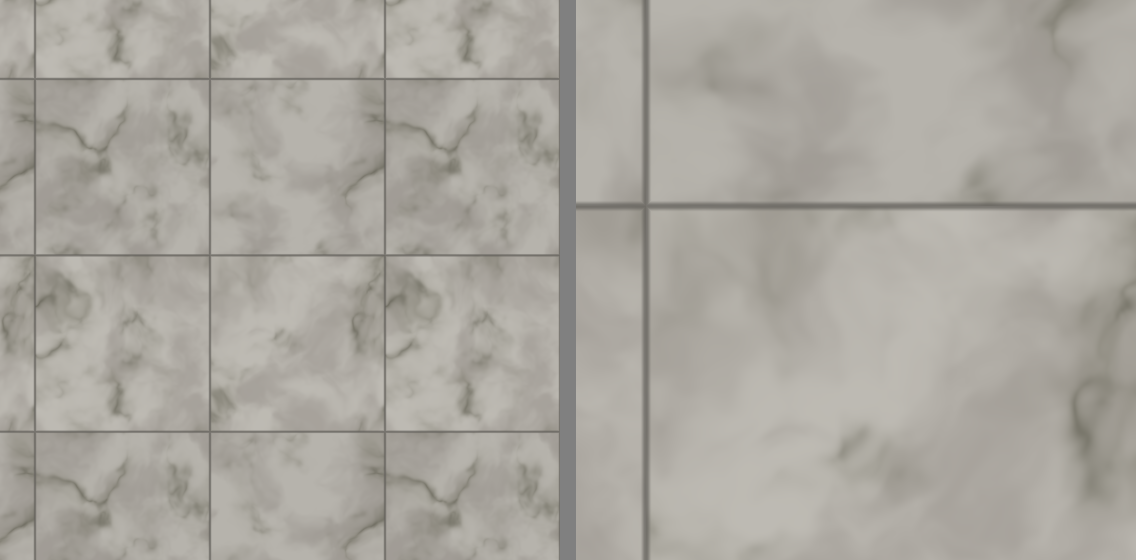
Left: the whole. Right: its middle third, enlarged.
Reproduce this texture procedurally as a Shadertoy shader.

```glsl
const vec2 TILE_SIZE = vec2(0.3125, 0.315);
const vec2 GRID_ORIGIN = vec2(0.0625, 0.229);
const float REPEAT_TILES = 2.0;      // tiles before the veining repeats
const float JOINT_CORE = 0.0003;
const float JOINT_EDGE = 0.0036;
const float JOINT_STRENGTH = 0.75;
const float CLOUD_SCALE = 4.6;
const float VEIN_SCALE = 3.4;
const float VEIN_WIDTH = 0.055;
const float VEIN_STRENGTH = 0.62;
const float WARP = 0.30;
const float ROW_SHADE = 0.035;       // brightness step between tile rows
const vec3 STONE_LIGHT = vec3(0.728, 0.716, 0.688);
const vec3 STONE_GREY = vec3(0.642, 0.624, 0.598);
const vec3 STAIN = vec3(0.550, 0.538, 0.485);
const vec3 VEIN = vec3(0.340, 0.335, 0.285);
const vec3 JOINT = vec3(0.390, 0.380, 0.360);

float hash(vec2 p) {
    return fract(sin(dot(p, vec2(127.1, 311.7))) * 43758.5453);
}

float noise(vec2 p) {
    vec2 i = floor(p);
    vec2 f = fract(p);
    f = f * f * (3.0 - 2.0 * f);
    return mix(mix(hash(i), hash(i + vec2(1.0, 0.0)), f.x),
               mix(hash(i + vec2(0.0, 1.0)), hash(i + 1.0), f.x), f.y);
}

float fbm(vec2 p) {
    float sum = 0.0;
    float amplitude = 0.5;
    for (int octave = 0; octave < 4; octave++) {
        sum += amplitude * noise(p);
        p = mat2(1.6, 1.2, -1.2, 1.6) * p + 3.7;
        amplitude *= 0.5;
    }
    return sum / 0.9375;
}

vec3 marble(vec2 local, vec2 tile) {
    vec2 p = local + tile * vec2(17.3, 29.1) + 5.0;
    vec2 warp = vec2(fbm(p * 3.0 + 11.0), fbm(p * 3.0 + 47.0)) - 0.5;
    vec2 q = p + WARP * warp;

    // Soft clouds, lighter on even rows
    float cloud = smoothstep(0.24, 0.66, fbm(q * CLOUD_SCALE + 23.0));
    vec3 color = mix(STONE_GREY, STONE_LIGHT, cloud);
    color *= 1.0 + ROW_SHADE * (0.5 - tile.y);

    // Patches that hold veins; odd columns gather them at the sides
    float sideBias = tile.x * (abs(local.x - 0.5) - 0.3) * 0.5;
    float patches = smoothstep(0.36, 0.68, fbm(p * 4.0 + 71.0) + sideBias);

    // Ridges with a stained halo and blotchy dark cores
    float ridge = fbm(q * VEIN_SCALE + 91.0) - 0.5;
    ridge = sqrt(ridge * ridge + 0.0002);
    float halo = exp(-ridge / (VEIN_WIDTH * 1.8)) * patches;
    float grain = smoothstep(0.3, 0.75, fbm(q * 8.0 + 37.0));
    float core = exp(-ridge / VEIN_WIDTH) * patches * (0.25 + 0.95 * grain);
    color = mix(color, STAIN, 0.55 * halo);
    return mix(color, VEIN, clamp(VEIN_STRENGTH * core, 0.0, 0.9));
}

void mainImage(out vec4 fragColor, in vec2 fragCoord) {
    vec2 uv = fragCoord / iResolution.xy;
    vec2 grid = (uv - GRID_ORIGIN) / TILE_SIZE;
    vec2 local = fract(grid);
    vec3 color = marble(local, mod(floor(grid), REPEAT_TILES));

    // Narrow joints with soft shoulders
    vec2 toJoint = min(local, 1.0 - local) * TILE_SIZE;
    float edge = max(JOINT_EDGE, JOINT_CORE + 1.0 / iResolution.y);
    float joint = 1.0 - smoothstep(JOINT_CORE, edge, min(toJoint.x, toJoint.y));
    color = mix(color, JOINT, JOINT_STRENGTH * joint);

    fragColor = vec4(color, 1.0);
}
```
